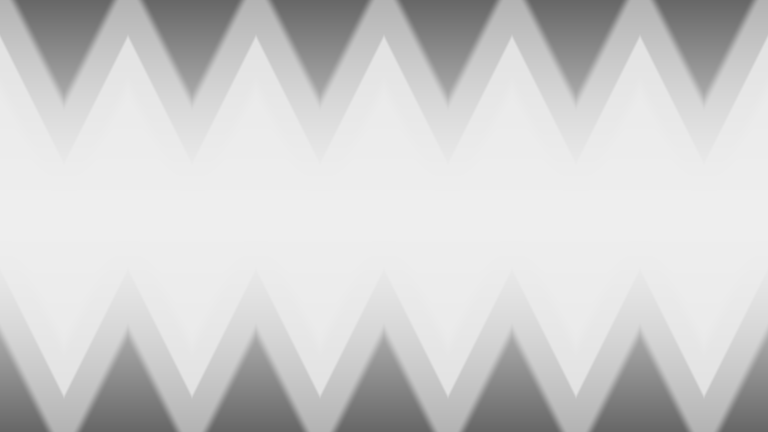
This background is drawn by a WebGL 1 fragment shader. Its source:

```glsl
precision highp float;
// Pale band between layered, softly blurred grey zigzags at top and bottom.

uniform vec2 u_resolution;

const float REPEATS = 6.0;
const float TOOTH_HEIGHT = 0.2963;
const float BAND_CENTER = 0.647;
const float PALE_GREY = 0.932;

// Triangle wave: 0 at whole numbers, 1 halfway between them.
float triangleWave(float x) {
  return 1.0 - abs(2.0 * fract(x) - 1.0);
}

// Soft coverage of everything farther than the edge.
float beyond(float dist, float edge, float blur) {
  return smoothstep(edge - blur, edge + blur, dist);
}

// Grey that darkens towards the top and bottom borders.
float shade(float depth, float drop, float curve) {
  return PALE_GREY - drop * pow(depth, curve);
}

void main() {
  vec2 uv = gl_FragCoord.xy / u_resolution;

  // Vertical distance from the zigzag center line.
  float wave = TOOTH_HEIGHT * triangleWave(uv.x * REPEATS);
  float dist = abs(uv.y + wave - BAND_CENTER);

  // Vertical gradient, flat around the middle.
  float border = abs(2.0 * uv.y - 1.0);
  float depth = clamp((border - 0.1) / 0.9, 0.0, 1.0);

  // Nested layers from the pale core outwards.
  float grey = shade(depth, 0.025, 1.0);
  grey = mix(grey, shade(depth, 0.06, 1.1), beyond(dist, 0.155, 0.035));
  grey = mix(grey, shade(depth, 0.23, 1.3), beyond(dist, 0.2697, 0.009));
  grey = mix(grey, shade(depth, 0.53, 1.0), beyond(dist, 0.4144, 0.028));

  gl_FragColor = vec4(vec3(grey), 1.0);
}
```
